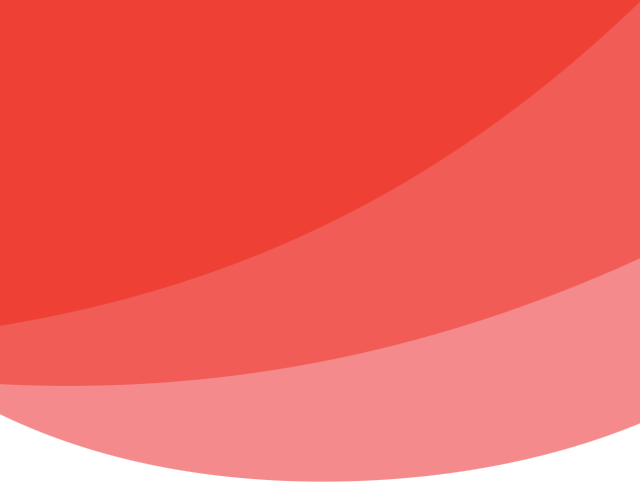
Reproduce this background procedurally as a Shadertoy shader.

```glsl
// Coverage above a curve, softened over about one pixel
float above(float height) {
    return clamp(0.5 + height / max(fwidth(height), 1e-5), 0.0, 1.0);
}

// Cubic curve with coefficients in rising order
float cubic(float x, vec4 c) {
    return c.x + x * (c.y + x * (c.z + x * c.w));
}

void mainImage(out vec4 fragColor, in vec2 fragCoord) {
    vec2 uv = fragCoord / iResolution.xy;

    // Lower edges of the three overlapping sweeps
    float u = uv.x - 0.505;
    float bowl = 0.0367 + u * u * (0.433 + u * (0.275 * u - 0.05));
    float middleSweep = cubic(uv.x, vec4(0.2317, -0.065, 0.3, 0.0167));
    float upperSweep = cubic(uv.x, vec4(0.3483, 0.2133, 0.285, 0.15));

    // Layers from pale to deep over white
    vec3 color = vec3(1.0);
    color = mix(color, vec3(0.957, 0.541, 0.545), above(uv.y - bowl));
    color = mix(color, vec3(0.945, 0.361, 0.343), above(uv.y - middleSweep));
    color = mix(color, vec3(0.939, 0.252, 0.208), above(uv.y - upperSweep));

    fragColor = vec4(color, 1.0);
}
```
